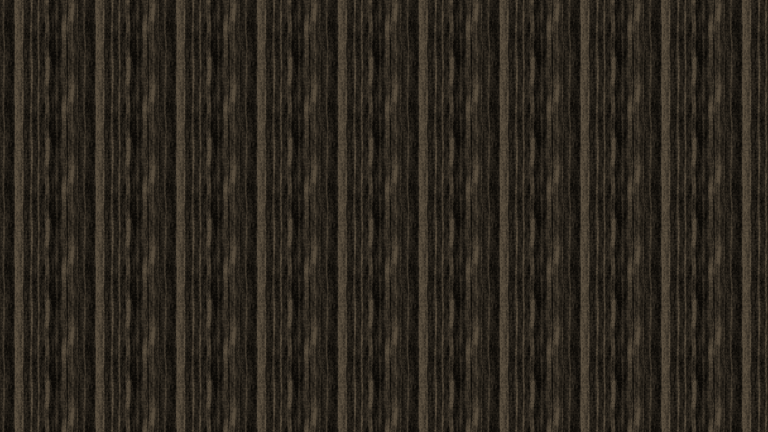
Reproduce this texture procedurally as a Shadertoy shader.

```glsl
// Dark streaked wood veneer: a square tile of vertical grain, repeated 9.5 times across.

const float TILES_ACROSS = 9.5;
const vec3 DARK_PORE = vec3(0.045, 0.037, 0.024);
const vec3 MID_WOOD = vec3(0.185, 0.160, 0.125);
const vec3 PALE_WOOD = vec3(0.350, 0.305, 0.242);

// Pale streaks of one tile: centre, half width, strength
const int STREAK_COUNT = 9;
const vec3 STREAKS[STREAK_COUNT] = vec3[](
    vec3(0.050, 0.010, 0.40),
    vec3(0.235, 0.053, 0.57),
    vec3(0.385, 0.013, 0.48),
    vec3(0.475, 0.012, 0.40),
    vec3(0.580, 0.028, 0.42),
    vec3(0.690, 0.012, 0.25),
    vec3(0.795, 0.027, 0.40),
    vec3(0.875, 0.036, 0.43),
    vec3(0.965, 0.007, 0.25));

float hash(vec2 p) {
    vec3 q = fract(vec3(p.xyx) * 0.1031);
    q += dot(q, q.yzx + 33.33);
    return fract((q.x + q.y) * q.z);
}

// Value noise on a grid of whole cells that wraps at the tile edge
float tileNoise(vec2 uv, vec2 cells, float seed) {
    vec2 p = uv * cells;
    vec2 i = floor(p);
    vec2 f = fract(p);
    f = f * f * (3.0 - 2.0 * f);
    vec2 lo = mod(i, cells) + seed;
    vec2 hi = mod(i + 1.0, cells) + seed;
    return mix(mix(hash(lo), hash(vec2(hi.x, lo.y)), f.x),
               mix(hash(vec2(lo.x, hi.y)), hash(hi), f.x), f.y);
}

// Soft vertical band, measured around the wrapped tile
float band(float x, float centre, float halfWidth, float soft) {
    float d = abs(fract(x - centre + 0.5) - 0.5) - halfWidth;
    return 1.0 - smoothstep(-soft, soft, d);
}

float streakTone(float x, float soft) {
    float tone = 0.0;
    for (int i = 0; i < STREAK_COUNT; i++) {
        vec3 s = STREAKS[i];
        tone = max(tone, s.z * band(x, s.x, s.y, soft));
    }
    return tone;
}

// Long fibres, broken patches and fine pores, centred on zero
float fibreTone(vec2 uv) {
    float longFibre = tileNoise(uv, vec2(38.0, 2.0), 11.0) - 0.5;
    float shortFibre = tileNoise(uv, vec2(52.0, 9.0), 73.0) - 0.5;
    float patches = tileNoise(uv, vec2(17.0, 5.0), 137.0) - 0.5;
    float pores = tileNoise(uv, vec2(64.0, 56.0), 211.0) - 0.5;
    float figured = band(uv.x, 0.70, 0.20, 0.08);
    return 0.34 * longFibre + 0.28 * shortFibre
         + mix(0.10, 0.48, figured) * patches + 0.34 * pores;
}

vec3 woodColour(float tone) {
    return tone < 0.5 ? mix(DARK_PORE, MID_WOOD, tone * 2.0)
                      : mix(MID_WOOD, PALE_WOOD, tone * 2.0 - 1.0);
}

void mainImage(out vec4 fragColor, in vec2 fragCoord) {
    vec2 uv = fragCoord / iResolution.x * TILES_ACROSS;
    float soft = max(0.010, 0.6 * TILES_ACROSS / iResolution.x);

    // Streak edges wander slightly along the grain
    float wander = 0.022 * (tileNoise(uv, vec2(9.0, 4.0), 307.0) - 0.5);
    float tone = 0.26 + streakTone(uv.x + wander, soft) + fibreTone(uv);

    fragColor = vec4(woodColour(clamp(tone, 0.0, 1.0)), 1.0);
}
```
